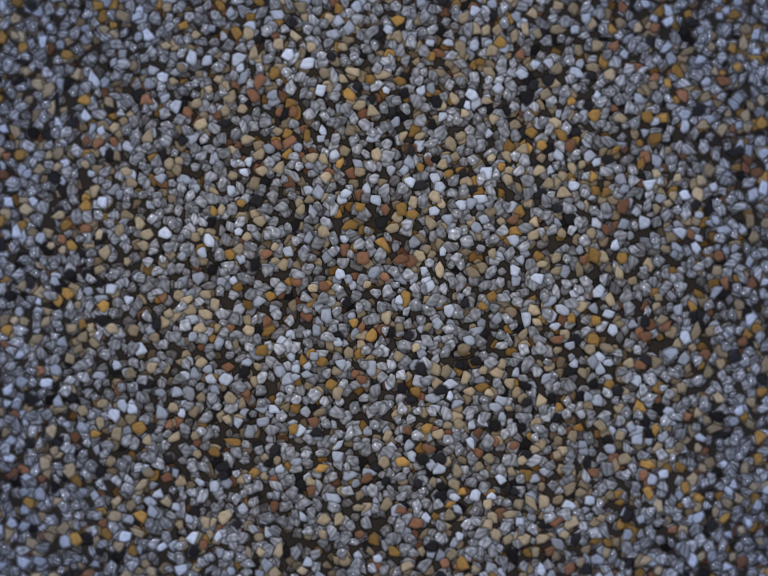
This texture is drawn by a WebGL 2 fragment shader. Its source:

```glsl
#version 300 es
precision highp float;
// Coarse sand: heaped translucent quartz, ochre, rust and black grains.

uniform vec2 u_resolution;
out vec4 fragColor;

const float GRAIN_SPACING = 0.0235;  // cell size as a share of canvas height
const float GRAIN_RADIUS = 0.39;     // in cells
const float COVERAGE = 0.82;         // chance that a cell holds a grain
const float EXPOSURE = 1.09;
const float EDGE_BLUR = 0.20;        // loss of focus away from the centre
const float VIGNETTE = 0.24;
const float SHADOW = 0.33;
const int LAYERS = 4;
const int FACETS = 6;
const float TAU = 6.2831853;

const vec2 LIGHT = vec2(-0.35, 0.94);
const vec3 GAP = vec3(0.165, 0.15, 0.14);
const vec3 DEEP_TINT = vec3(0.50, 0.44, 0.39);
const vec3 QUARTZ = vec3(0.465, 0.475, 0.51);
const vec3 MILKY = vec3(0.56, 0.59, 0.66);
const vec3 BEIGE = vec3(0.51, 0.465, 0.40);
const vec3 OCHRE = vec3(0.50, 0.39, 0.23);
const vec3 RUST = vec3(0.43, 0.31, 0.25);
const vec3 BLACK = vec3(0.13, 0.13, 0.145);

vec4 hash4(vec2 p) {
  vec4 h = fract(p.xyxy * vec4(0.1031, 0.1030, 0.0973, 0.1099));
  h += dot(h, h.wzxy + 33.33);
  return fract((h.xxyz + h.yzzw) * h.zywx);
}

mat2 rotation(float a) {
  float c = cos(a), s = sin(a);
  return mat2(c, s, -s, c);
}

// Slow, uneven variation in how deep the heap is.
float drift(vec2 p) {
  return sin(p.x * 19.0 + 2.0 * sin(p.y * 13.0))
       * sin(p.y * 23.0 + 2.0 * sin(p.x * 11.0 + 1.0));
}

vec3 mineral(float pick) {
  if (pick < 0.52) return QUARTZ;
  if (pick < 0.67) return MILKY;
  if (pick < 0.85) return BEIGE;
  if (pick < 0.91) return OCHRE;
  if (pick < 0.95) return RUST;
  return BLACK;
}

// Irregular polygon with worn corners: xy = outward slope, z = signed distance.
vec3 pebble(vec2 p, vec2 seed) {
  const float sharpness = 22.0;
  vec3 sum = vec3(0.0);
  for (int i = 0; i < FACETS; i++) {
    vec4 h = hash4(seed + float(i) * 7.31);
    float a = (float(i) + 0.8 * h.x) * TAU / float(FACETS);
    vec2 dir = vec2(cos(a), sin(a));
    float reach = GRAIN_RADIUS * mix(0.74, 1.22, h.y);
    sum += exp(sharpness * (dot(p, dir) - reach)) * vec3(dir, 1.0);
  }
  return vec3(sum.xy / sum.z, log(sum.z) / sharpness);
}

// Lays one grain and its contact shadow over the colour below.
vec3 layGrain(vec3 below, vec2 p, vec2 seed, vec2 light, float depth, float soft) {
  vec4 look = hash4(seed + 91.7);
  vec4 form = hash4(seed + 43.1);
  mat2 turn = rotation(form.x * TAU);
  float stretch = mix(1.0, 1.35, form.y * form.y);
  float size = mix(0.76, 1.15, form.z);
  vec2 q = turn * p / size * vec2(1.0 / stretch, sqrt(stretch));
  vec3 shape = pebble(q, seed);
  float d = shape.z * size;

  // Mineral colour, darker and warmer deep in the heap.
  vec3 colour = mineral(look.x) * mix(0.82, 1.16, look.y);
  colour *= mix(DEEP_TINT, vec3(1.0), depth);

  // Flat crown, tilted sides and a faint outline.
  float rim = smoothstep(-0.28, 0.0, d);
  float facing = dot(shape.xy, turn * light);
  colour *= 1.03 + 0.15 * facing * rim - 0.12 * rim * rim;

  // Clear grains are cloudy inside and sometimes carry a glint.
  float clear = step(look.x, 0.52);
  float cloud = sin(q.x * 9.0 + look.z * TAU + 1.5 * sin(q.y * 6.0 + look.w * 9.0))
              * sin(q.y * 8.0 + look.w * TAU + q.x * 4.0);
  colour *= 1.0 + mix(0.05, 0.17, clear) * cloud;
  vec2 glintAt = light * 0.12 + (look.zw - 0.5) * 0.35;
  float glint = 1.0 - smoothstep(0.02, 0.13, length(p - glintAt));
  colour += 0.20 * glint * clear * step(0.62, form.w) * depth;

  float shadow = 1.0 - smoothstep(-0.02, 0.18, d);
  below *= 1.0 - SHADOW * shadow;
  return mix(below, colour, 1.0 - smoothstep(-soft, soft, d));
}

void main() {
  vec2 uv = (gl_FragCoord.xy - 0.5 * u_resolution) / u_resolution.y;
  float offAxis = dot(uv, uv);
  float pixel = 1.0 / (u_resolution.y * GRAIN_SPACING);
  float soft = max(0.06, 0.7 * pixel) + EDGE_BLUR * offAxis;
  vec3 colour = GAP;

  // Turned grids of scattered grains, from the bottom upwards.
  for (int layer = 0; layer < LAYERS; layer++) {
    float level = float(layer);
    float depth = sqrt((level + 0.4) / (float(LAYERS) - 0.6));
    mat2 turn = rotation(0.4 + level * 1.13);
    float shift = level * 5.37;
    vec2 p = turn * uv / GRAIN_SPACING + shift;
    vec2 base = floor(p);
    for (int k = 0; k < 9; k++) {
      vec2 cell = base + vec2(k % 3 - 1, k / 3 - 1);
      vec2 seed = cell + 200.0 + level * 61.0;
      vec4 place = hash4(seed);
      vec2 offset = p - cell - 0.5 - 0.7 * (place.xy - 0.5);
      vec2 home = transpose(turn) * (cell - shift) * GRAIN_SPACING;
      float chance = COVERAGE + 0.12 * drift(home);
      if (place.z > chance || dot(offset, offset) > 0.9) continue;
      colour = layGrain(colour, offset, seed, turn * LIGHT, depth, soft);
    }
  }

  // Cool, dim borders around a brighter middle.
  colour *= EXPOSURE * (1.0 + 0.06 * drift(uv)) * (1.0 - VIGNETTE * offAxis);
  colour *= mix(vec3(1.0), vec3(0.93, 0.97, 1.07), smoothstep(0.05, 0.6, offAxis));
  fragColor = vec4(clamp(colour, 0.0, 1.0), 1.0);
}
```
